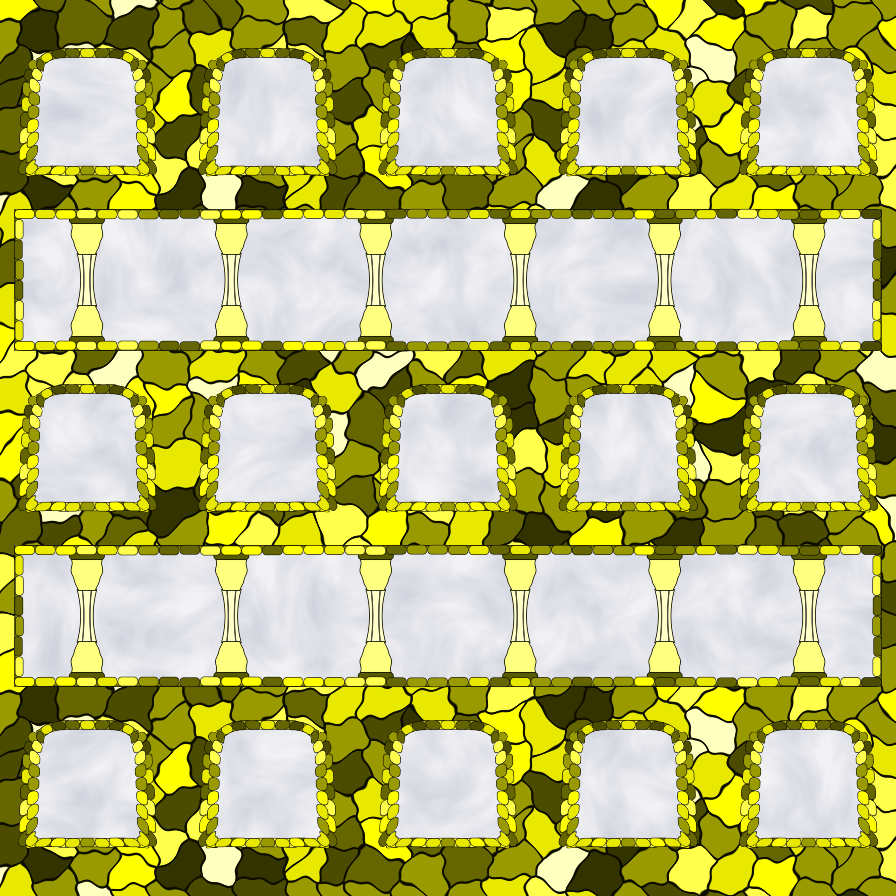
This pattern is drawn by a WebGL 1 fragment shader. Its source:

```glsl
precision highp float;
uniform vec2 u_resolution;

float hash(vec2 p) {
  return fract(sin(dot(p, vec2(127.1, 311.7))) * 4375.85);
}

vec2 hash2(vec2 p) {
  return vec2(hash(p), hash(p + 57.3));
}

float roundBox(vec2 p, vec2 halfSize, float radius) {
  vec2 q = abs(p) - halfSize + radius;
  return min(max(q.x, q.y), 0.0) + length(max(q, 0.0)) - radius;
}

// Stone shades, from dark olive to pale cream
vec3 stoneColor(float h) {
  vec3 c = mix(vec3(0.2, 0.2, 0.0), vec3(0.3, 0.3, 0.0), step(0.13, h));
  c = mix(c, vec3(0.4, 0.4, 0.0), step(0.26, h));
  c = mix(c, vec3(0.6, 0.6, 0.0), step(0.37, h));
  c = mix(c, vec3(0.91, 0.91, 0.0), step(0.61, h));
  c = mix(c, vec3(1.0, 1.0, 0.0), step(0.73, h));
  c = mix(c, vec3(1.0, 1.0, 0.3), step(0.81, h));
  return mix(c, vec3(1.0, 1.0, 0.75), step(0.92, h));
}

// Fills a shape with an ink outline just inside its edge
vec3 paint(vec3 under, vec3 fill, float d, float ink) {
  float aa = 60.0 / u_resolution.y;
  vec3 inked = mix(vec3(0.06, 0.06, 0.0), fill, smoothstep(-aa, aa, -d - ink));
  return mix(under, inked, smoothstep(aa, -aa, d));
}

// Cellular masonry; the rows recur every 75 units
vec3 wall(vec2 p) {
  p += 0.4 * sin(p.yx * 1.0053 + vec2(0.0, 2.0));
  p += 0.16 * sin(p.yx * 2.5970 + vec2(4.0, 1.0));
  vec2 size = vec2(4.7, 3.75), cell = floor(p / size), f = p / size - cell;
  vec2 nearest = vec2(0.0), nearId = vec2(0.0);
  float best = 1e5, edge = 1e5;
  for (int j = -1; j <= 1; j++) for (int i = -1; i <= 1; i++) {
    vec2 n = vec2(float(i), float(j)), id = cell + n;
    id.y = mod(id.y, 20.0);
    vec2 r = (n + 0.1 + 0.8 * hash2(id) - f) * size;
    if (dot(r, r) < best) { best = dot(r, r); nearest = r; nearId = id; }
  }
  for (int j = -2; j <= 2; j++) for (int i = -2; i <= 2; i++) {
    vec2 n = vec2(float(i), float(j)), id = cell + n;
    id.y = mod(id.y, 20.0);
    vec2 r = (n + 0.1 + 0.8 * hash2(id) - f) * size, gap = r - nearest;
    if (dot(gap, gap) > 0.001) edge = min(edge, dot(0.5 * (r + nearest), normalize(gap)));
  }
  return paint(vec3(0.0), stoneColor(hash(nearId + 9.4)), -edge, 0.13);
}

// Soft clouds from warped, turning sines
vec3 clouds(vec2 p) {
  float sum = 0.0, amp = 0.5;
  p *= 0.3;
  for (int i = 0; i < 6; i++) {
    p = mat2(0.8, 0.6, -0.6, 0.8) * p * 1.5 + 1.7;
    p += 0.6 * sin(p.yx * 0.7);
    sum += amp * sin(p.x) * sin(p.y + 1.0);
    amp *= 0.68;
  }
  return mix(vec3(0.82, 0.83, 0.87), vec3(0.95, 0.95, 0.96), clamp(0.55 + 0.6 * sum, 0.0, 1.0));
}

// One course of edging stones: s counts stones, d runs across the course
vec3 edging(vec3 under, float s, float d, float pitch, float halfDepth, float seed) {
  float h = hash(vec2(floor(s), seed));
  vec2 p = vec2((fract(s) - 0.5) * pitch, d + 0.12 * (h - 0.5));
  float shape = roundBox(p, vec2(0.5 * pitch, halfDepth), 0.9 * halfDepth);
  return paint(under, stoneColor(0.25 + 0.66 * fract(h * 7.3)), shape, 0.07);
}

// Arched opening ringed by two overlapping courses
vec3 window(vec3 col, vec2 p, vec3 sky) {
  float ax = abs(p.x), ay = abs(p.y);
  float d = roundBox(vec2(ax + 0.05 * p.y, p.y), vec2(6.4, 6.55), p.y > 0.0 ? 3.3 : 0.3);
  col = paint(col, sky, d, -0.2);
  float s = ax > ay ? 2.0 - p.y / max(ax, 0.001) : (p.y > 0.0 ? ax / ay : 4.0 - ax / max(ay, 0.001));
  float side = smoothstep(1.15, 0.85, abs(s - 2.0));
  for (int k = 0; k < 2; k++) {
    float layer = float(k);
    col = edging(col, s * 4.0 + 0.5 * layer, d + side * (0.8 * layer - 0.4), 1.65, 0.52 + 0.12 * side, 3.0 + layer);
  }
  return col;
}

// Mirrored baluster: fluted shaft, swelling ends and dark caps
vec3 column(vec3 col, vec2 p) {
  float ax = abs(p.x), ay = abs(p.y);
  float shaft = 0.75 + 0.045 * ay * ay;
  float flute = smoothstep(0.03, 0.13, abs(ax - 0.45 * shaft));
  col = paint(col, vec3(1.0, 1.0, 0.78) * mix(0.3, 1.0, flute), max(ax - shaft, ay - 3.0), 0.09);
  float bulb = 1.05 + 0.7 * smoothstep(2.8, 4.9, ay) + 0.06 * sin(ay * 4.0);
  col = paint(col, vec3(1.0, 1.0, 0.5), max(ax - bulb, abs(ay - 4.65) - 1.85), 0.09);
  return paint(col, vec3(0.35, 0.35, 0.0), roundBox(vec2(ax, ay - 6.8), vec2(2.0, 0.55), 0.45), 0.09);
}

void main() {
  // Canvas spans 100 units, centred
  vec2 p = (gl_FragCoord.xy / u_resolution - 0.5) * 100.0;
  vec3 sky = clouds(p);
  vec2 pane = mod(p + vec2(10.06, 18.75), vec2(20.12, 37.5)) - vec2(10.06, 18.75);
  vec3 col = window(wall(p), pane, sky);

  // Two long galleries between the window rows
  vec2 g = vec2(p.x, abs(p.y) - 18.75);
  float gallery = roundBox(g, vec2(48.4, 7.9), 0.05);
  if (gallery < 0.5) {
    col = paint(col, vec3(0.6, 0.6, 0.0), gallery, 0.12);
    col = paint(col, sky, gallery + 0.55, 0.0);
    if (gallery < -0.3) col = column(col, vec2(mod(g.x, 16.12) - 8.06, g.y));
    if (abs(g.y) < 7.9) col = edging(col, g.y / 2.26, abs(g.x) - 47.9, 2.26, 0.48, 5.0);
    if (abs(g.x) < 48.4) col = edging(col, g.x / 2.305, abs(g.y) - 7.35, 2.305, 0.54, 6.0);
  }
  gl_FragColor = vec4(col, 1.0);
}
```
